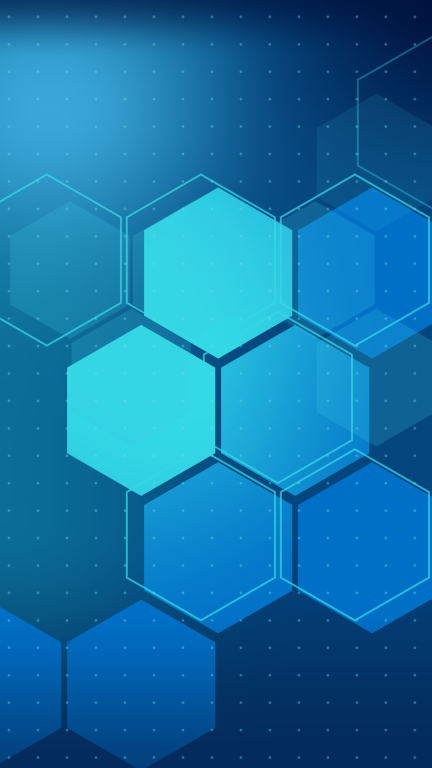
Give the GLSL for this background, as a WebGL 1 fragment shader.

```glsl
precision highp float;
// Overlapping translucent hexagons on a blue gradient, with a fine dot grid.
// Three layers of hexagons (filled, faint, outlined) sit on staggered lattices;
// lengths are in canvas widths, with y measured down from the top edge.
uniform vec2 u_resolution;

#define TILE_APOTHEM 0.1715
#define TILE_STEP vec2(0.3565, 0.318)
#define TILE_ORIGIN vec2(0.505, 0.632)
#define OUTLINE_SHIFT vec2(-0.040, -0.030)
#define OUTLINE_HALF_WIDTH 0.0022
#define GHOST_APOTHEM 0.138
#define GHOST_STEP vec2(0.2836, 0.249)
#define GHOST_ORIGIN vec2(0.162, 0.625)
#define DOT_PITCH vec2(0.0671, 0.0635)
#define DOT_ORIGIN vec2(0.088, 0.039)
#define GLOW_CENTER vec2(0.36, 0.775)

const vec3 TURQUOISE = vec3(0.20, 0.85, 0.90);
const vec3 AZURE = vec3(0.00, 0.44, 0.78);
const vec3 SKY = vec3(0.25, 0.68, 0.88);
const vec3 TEAL = vec3(0.04, 0.43, 0.59);
const vec3 DEEP_BLUE = vec3(0.01, 0.27, 0.49);
const vec3 NAVY = vec3(0.01, 0.17, 0.36);
const vec3 MIDNIGHT = vec3(0.00, 0.07, 0.24);

// Signed distance to a hexagon with a vertex at the top
float hexagon(vec2 p, float apothem) {
  p = abs(p);
  return max(p.x, dot(p, vec2(0.5, 0.866))) - apothem;
}

// Antialiased coverage of the inside of a distance field
float coverage(float d) {
  float pixel = 1.0 / u_resolution.x;
  return 1.0 - smoothstep(-0.7 * pixel, 0.7 * pixel, d);
}

vec3 background(vec2 p) {
  vec3 color = mix(TEAL, DEEP_BLUE, smoothstep(0.0, 0.7, p.x));
  color = mix(color, NAVY, smoothstep(1.2, 1.78, p.y));
  vec2 g = (p - vec2(0.12, 0.25)) / vec2(0.36, 0.31);
  color = mix(color, SKY, 0.9 * exp(-dot(g, g)));
  float corner = smoothstep(0.45, 1.1, p.x) * (1.0 - smoothstep(0.0, 0.55, p.y));
  color = mix(color, MIDNIGHT, corner);
  return mix(color, MIDNIGHT, 0.75 * (1.0 - smoothstep(-0.03, 0.14, p.y)));
}

// Each tile takes its shade partly from its center, so neighbors differ
vec3 tileColor(vec2 p, vec2 center) {
  vec2 g = mix(p, center, 0.55) - GLOW_CENTER;
  float glow = 1.0 - smoothstep(0.14, 0.52, length(g * vec2(1.0, 0.8)));
  vec3 color = mix(AZURE, TURQUOISE, glow);
  return mix(color, NAVY, 0.75 * smoothstep(1.38, 1.85, p.y));
}

void main() {
  vec2 p = vec2(gl_FragCoord.x, u_resolution.y - gl_FragCoord.y) / u_resolution.x;
  vec3 color = background(p);

  // Filled tiles: two per row, the last row one column to the left
  for (float row = 0.0; row < 4.0; row++) {
    for (float i = 0.0; i < 2.0; i++) {
      float column = i - step(2.5, row) - 0.5 * mod(row, 2.0);
      vec2 center = TILE_ORIGIN + TILE_STEP * vec2(column, row);
      color = mix(color, tileColor(p, center), coverage(hexagon(p - center, TILE_APOTHEM)));
    }
  }

  // Faint smaller hexagons: odd rows keep only every other column
  for (float row = -1.0; row < 2.0; row++) {
    for (float column = 0.0; column < 3.0; column++) {
      float odd = mod(row, 2.0);
      float shown = 1.0 - odd * mod(column, 2.0);
      if (row < 0.0) shown *= 0.5 * step(1.5, column);
      vec2 center = GHOST_ORIGIN + GHOST_STEP * vec2(column + 0.5 * odd, row);
      float cover = coverage(hexagon(p - center, GHOST_APOTHEM));
      color = mix(color, mix(TURQUOISE, SKY, 0.4), 0.22 * shown * cover);
    }
  }

  // Outlines: odd rows hold just their last column
  for (float row = -1.0; row < 3.0; row++) {
    float odd = mod(row, 2.0);
    float last = row < 0.0 ? 2.0 : 1.0;
    float first = odd > 0.5 ? last : 0.5 * row - 1.0;
    for (float column = -1.0; column < 3.0; column++) {
      float shown = step(first, column) * step(column, last);
      vec2 center = TILE_ORIGIN + OUTLINE_SHIFT + TILE_STEP * vec2(column - 0.5 * odd, row);
      float line = abs(hexagon(p - center, TILE_APOTHEM)) - OUTLINE_HALF_WIDTH;
      float strength = row < 0.0 ? 0.35 : 0.75;
      color = mix(color, TURQUOISE, strength * shown * coverage(line));
    }
  }

  // Dot grid
  vec2 cell = mod(p - DOT_ORIGIN + 0.5 * DOT_PITCH, DOT_PITCH) - 0.5 * DOT_PITCH;
  float spot = 1.0 - smoothstep(0.001, 0.005, length(cell));
  color = mix(color, vec3(0.45, 0.85, 0.95), 0.4 * spot);

  gl_FragColor = vec4(color, 1.0);
}
```
